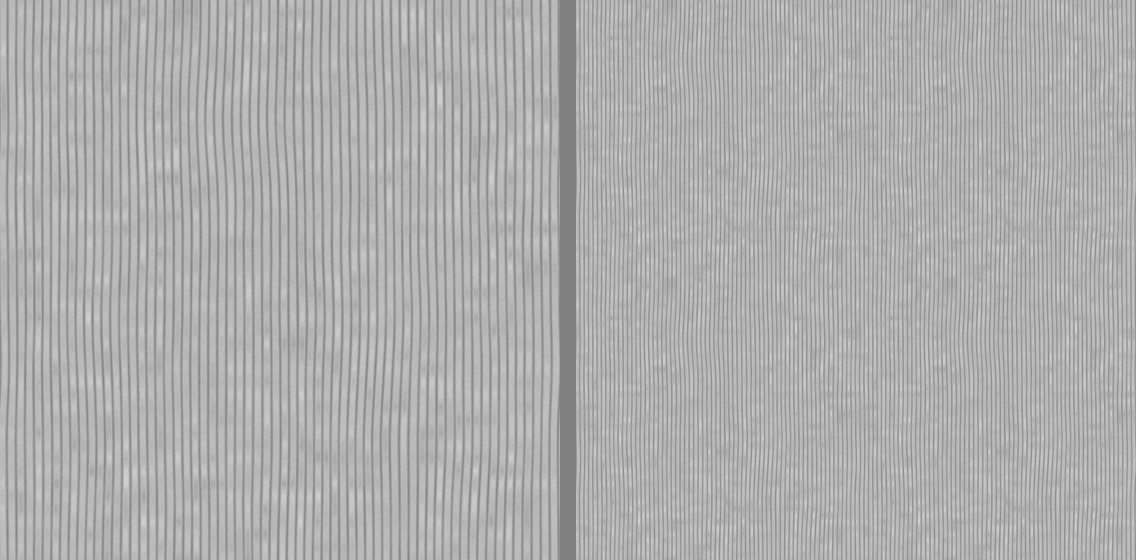
Left, the tile; right, the same tile 2 across and 2 down.
Give the GLSL for this texture, as a Shadertoy shader.

```glsl
// Fine vertical grey ribs with wavering dark grooves, oval mottling and faint slanted grain.

const float RIBS = 64.0;
const vec3 GROOVE_COLOR = vec3(0.545);
const vec3 RIB_COLOR = vec3(0.73);

float hash(vec2 cell, float seed) {
    vec3 q = fract(vec3(cell.xyx + seed) * vec3(0.1031, 0.1030, 0.0973));
    q += dot(q, q.yzx + 33.33);
    return fract((q.x + q.y) * q.z);
}

// Value noise in -1..1 that wraps after a whole number of cells.
float wrapNoise(vec2 p, vec2 period, float seed) {
    vec2 cell = floor(p);
    vec2 f = fract(p);
    f = f * f * (3.0 - 2.0 * f);
    vec2 lo = mod(cell, period);
    vec2 hi = mod(cell + 1.0, period);
    float bottom = mix(hash(lo, seed), hash(vec2(hi.x, lo.y), seed), f.x);
    float top = mix(hash(vec2(lo.x, hi.y), seed), hash(hi, seed), f.x);
    return mix(bottom, top, f.y) * 2.0 - 1.0;
}

// Sideways drift of the grooves, in rib widths.
float waver(vec2 uv) {
    vec2 broad = vec2(6.0, 5.0);
    vec2 fine = vec2(16.0, 9.0);
    return 0.30 * wrapNoise(uv * broad, broad, 3.0)
         + 0.10 * wrapNoise(uv * fine, fine, 17.0);
}

// Light and dark ovals stacked along the middle of each rib.
float mottling(vec2 uv, float rib, float grooveDist) {
    vec2 period = vec2(RIBS * 0.5, 44.0);
    float spot = wrapNoise(vec2(rib * 0.5, uv.y * period.y), period, 29.0);
    vec2 patchCount = vec2(9.0, 7.0);
    float strength = 0.8 + 0.4 * wrapNoise(uv * patchCount, patchCount, 41.0);
    float core = smoothstep(0.14, 0.36, grooveDist);
    return spot * (0.35 + 0.65 * abs(spot)) * strength * core;
}

// Short steep streaks; integer shear keeps them tileable.
float grain(vec2 uv) {
    vec2 period = vec2(200.0, 80.0);
    vec2 slanted = vec2(2.0 * uv.x - uv.y, uv.x + 2.0 * uv.y);
    return wrapNoise(slanted * period, period, 53.0);
}

void mainImage(out vec4 fragColor, in vec2 fragCoord) {
    vec2 uv = fragCoord / iResolution.xy;

    // Rib layout
    float across = uv.x * RIBS + 0.2 + waver(uv);
    float rib = floor(across);
    float grooveDist = 0.5 - abs(fract(across) - 0.5);

    // Soft groove profile, with depth varying along the length
    float pixelWidth = RIBS / iResolution.x;
    float ribMask = smoothstep(0.0, max(0.25, pixelWidth), grooveDist);
    vec2 wearCount = vec2(RIBS * 0.5, 18.0);
    float wear = wrapNoise(uv * wearCount, wearCount, 67.0);
    vec3 groove = GROOVE_COLOR + 0.025 * wear;
    vec3 color = mix(groove, RIB_COLOR, ribMask);

    // Surface variation
    color += 0.075 * mottling(uv, rib, grooveDist);
    color += 0.013 * grain(uv);

    fragColor = vec4(clamp(color, 0.0, 1.0), 1.0);
}
```
